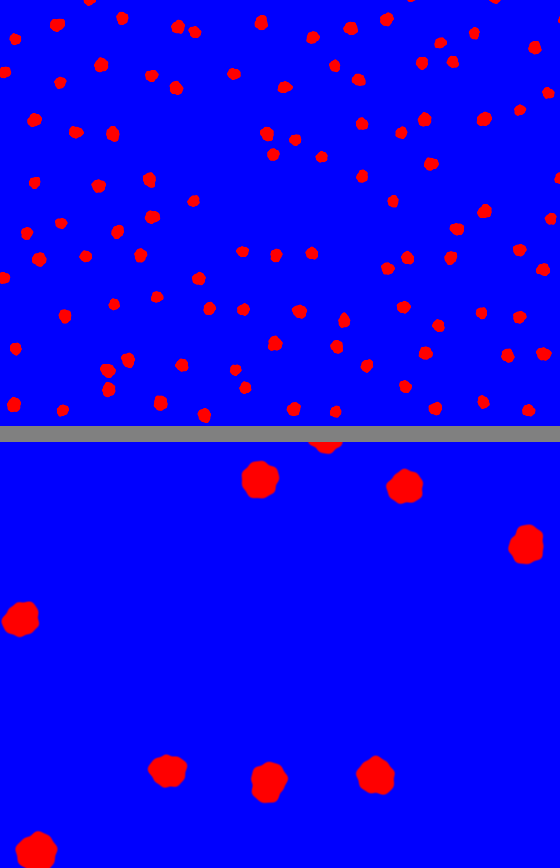
Top, the full canvas; bottom, a detail of the centre.
A WebGL 2 fragment shader for this pattern:

```glsl
#version 300 es
precision highp float;

#define CELL 0.109
#define JITTER 0.72
#define FILL 0.88
#define RADIUS 0.0149
#define SIZE_VARIATION 0.24
#define WOBBLE 0.065
#define SPIKE 0.30
#define EDGE 0.0011
#define GROUND_BLUE vec3(0.0, 0.0, 1.0)
#define GRAIN_RED vec3(1.0, 0.0, 0.0)

uniform vec2 u_resolution;
out vec4 fragColor;

const float TAU = 6.2831853;

// Four random values in 0..1 for one cell and seed
vec4 hash4(vec2 cell, float seed) {
    uvec4 v = uvec4(ivec4(ivec2(cell) + 64, int(seed), 7));
    v = v * 1664525u + 1013904223u;
    for (int i = 0; i < 2; i++) {
        v += v.yzxy * v.wxyz;
        v ^= v >> 16u;
    }
    return vec4(v & 0xffffu) / 65535.0;
}

// Signed distance to a lumpy grain, its outline made of layered sines
float grainDistance(vec2 p, vec2 cell) {
    vec4 phase = TAU * hash4(cell, 2.0);
    vec4 form = hash4(cell, 3.0);
    float angle = atan(p.y, p.x);
    float outline = 1.0
        + WOBBLE * (0.4 + form.x) * sin(2.0 * angle + phase.x)
        + WOBBLE * 0.7 * sin(3.0 * angle + phase.y)
        + WOBBLE * 0.6 * sin(5.0 * angle + phase.z)
        + WOBBLE * 0.4 * sin(9.0 * angle + phase.x + phase.w);

    // A pointed corner on some grains
    float toward = 0.5 + 0.5 * cos(angle - phase.w);
    outline += SPIKE * form.y * form.y * pow(toward, 14.0);

    float size = RADIUS * (1.0 + SIZE_VARIATION * (form.z - 0.5));
    return length(p) - size * outline;
}

// Nearest grain on a staggered, jittered grid with some cells left empty
float scatterDistance(vec2 p) {
    float nearest = CELL;
    float row = floor(p.y / CELL);
    for (int j = -1; j <= 1; j++) {
        float y = row + float(j);
        float stagger = 0.5 * mod(y, 2.0);
        float column = floor(p.x / CELL - stagger);
        for (int i = -1; i <= 1; i++) {
            vec2 cell = vec2(column + float(i), y);
            vec4 place = hash4(cell, 1.0);
            if (place.z > FILL) continue;
            vec2 center = cell + vec2(stagger, 0.0) + 0.5 + JITTER * (place.xy - 0.5);
            nearest = min(nearest, grainDistance(p - center * CELL, cell));
        }
    }
    return nearest;
}

void main() {
    vec2 p = gl_FragCoord.xy / u_resolution.y;
    float grain = 1.0 - smoothstep(-EDGE, EDGE, scatterDistance(p));
    fragColor = vec4(mix(GROUND_BLUE, GRAIN_RED, grain), 1.0);
}
```
